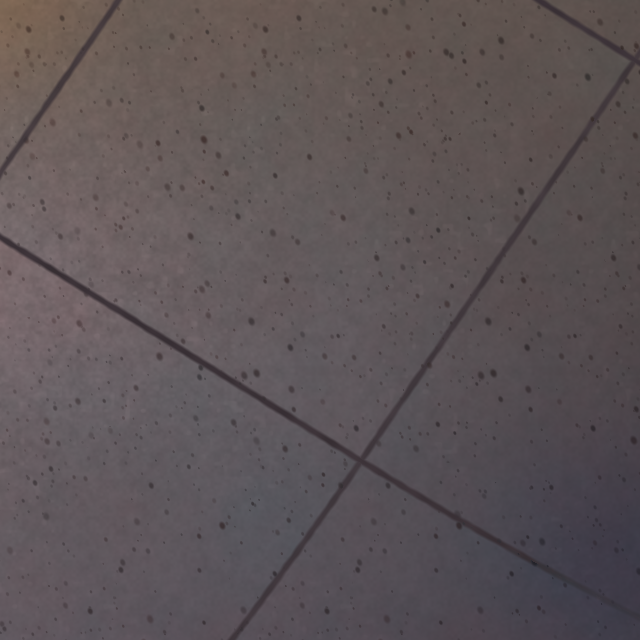
Give the GLSL for this texture, as a three.js fragment shader.

```glsl
// Large stone floor tiles seen at a slant, with thin dark joints, mottled
// grain and small pits. A skewed grid gives the joints; layered value noise
// and jittered cells give the stone; soft pools of light tint the whole.

#define CROSSING vec2(0.564, 0.280)  // where two joints meet
#define BEND 0.057                   // curve of the joints past the crossing
#define JOINT_HALF 0.0046            // half width of a joint
#define JOINT_SOFT 0.0030            // blur of its edges
#define JOINT_COLOR vec3(0.225, 0.190, 0.210)
#define MOTTLE 0.055                 // strength of the cloudy patches
#define GRAIN 0.085                  // strength of the fine speckle
#define PIT_DEPTH 0.42               // darkness of the pits

varying vec2 vUv;

float hash(vec2 p) {
  vec3 q = fract(vec3(p.xyx) * 0.1031);
  q += dot(q, q.yzx + 33.33);
  return fract((q.x + q.y) * q.z);
}

float noise(vec2 p) {
  vec2 i = floor(p), f = fract(p);
  f = f * f * (3.0 - 2.0 * f);
  return mix(mix(hash(i), hash(i + vec2(1.0, 0.0)), f.x),
             mix(hash(i + vec2(0.0, 1.0)), hash(i + vec2(1.0, 1.0)), f.x), f.y);
}

// Layered noise, centred on zero
float fbm(vec2 p) {
  float sum = 0.0, amp = 0.5;
  for (int i = 0; i < 4; i++) {
    sum += amp * (noise(p) - 0.5);
    p = mat2(1.6, 1.2, -1.2, 1.6) * p + 17.3;
    amp *= 0.55;
  }
  return sum;
}

// Tile coordinates: whole numbers lie on the joints
vec2 tileGrid(vec2 uv) {
  vec2 d = uv - CROSSING;
  vec2 g = vec2(-1.148 * d.x + 0.785 * d.y, 0.695 * d.x + 1.122 * d.y);
  vec2 past = min(g.yx, 0.0);
  return g - BEND * past * past;
}

// Scattered, slightly tilted oval pits; density is the chance per cell
float pits(vec2 uv, float cells, float density, float seed) {
  vec2 p = uv * cells, id = floor(p);
  float cover = 0.0;
  for (int y = -1; y <= 1; y++) {
    for (int x = -1; x <= 1; x++) {
      vec2 c = id + vec2(float(x), float(y));
      vec2 k = c + seed;
      vec2 d = p - c - vec2(hash(k + 3.1), hash(k + 8.7));
      d = vec2(d.x + 0.35 * d.y, 0.75 * d.y - 0.2 * d.x);
      float radius = mix(0.11, 0.24, hash(k + 21.4));
      float spot = 1.0 - smoothstep(radius * 0.35, radius * 1.25, length(d));
      float present = step(hash(k + 40.9), density);
      cover = max(cover, spot * present * mix(0.35, 1.0, hash(k + 57.2)));
    }
  }
  return cover;
}

float pool(vec2 uv, vec2 centre, float size) {
  vec2 d = (uv - centre) / size;
  return exp(-dot(d, d));
}

// Broad light: warm above, cool below, pink at the left, blue shade at right
vec3 lighting(vec2 uv) {
  vec3 low = mix(vec3(0.370, 0.342, 0.368), vec3(0.268, 0.248, 0.278), uv.x);
  vec3 high = mix(vec3(0.425, 0.365, 0.335), vec3(0.350, 0.315, 0.300), uv.x);
  vec3 c = mix(low, high, uv.y);
  c += vec3(0.020, 0.034, 0.045) * pool(uv, vec2(0.46, 0.45), 0.36);
  c += vec3(0.060, 0.048, 0.062) * pool(uv, vec2(0.00, 0.56), 0.24);
  c += vec3(0.050, 0.030, -0.010) * pool(uv, vec2(0.00, 1.00), 0.14);
  c -= vec3(0.040, 0.030, 0.005) * pool(uv, vec2(0.96, 0.14), 0.19);
  return c;
}

void main() {
  vec2 uv = vUv;
  vec2 grid = tileGrid(uv);
  vec2 tile = floor(grid);
  vec2 stone = uv + 0.37 * tile;  // shifts the pattern from tile to tile

  // Stone: cloudy brightness, brown against grey, fine speckle
  vec3 color = lighting(uv);
  float patches = fbm(stone * 9.0);
  float tint = fbm(stone * 5.0 + 41.0);
  float rough = 0.65 + 0.6 * pool(uv, vec2(0.08, 0.60), 0.35);
  float speckle = fbm(stone * 62.0 + 9.0) + 0.45 * (noise(stone * 190.0) - 0.5);
  color *= 1.0 + MOTTLE * patches + GRAIN * rough * 1.5 * speckle;
  color += vec3(0.040, -0.008, -0.014) * tint;
  color += vec3(0.016, -0.005, 0.002) * fbm(stone * 48.0 + 73.0);
  color *= 1.0 + 0.015 * (hash(tile + 5.0) - 0.5);

  // Pale flecks and dark pits, denser in some areas
  float crowd = smoothstep(-0.25, 0.3, fbm(stone * 6.0 + 12.0));
  float fleck = smoothstep(0.72, 0.95, noise(stone * 85.0 + 30.0));
  color += vec3(0.035, 0.030, 0.030) * fleck * rough * crowd;
  float pit = max(pits(stone, 40.0, 0.17, 11.0),
                  0.65 * pits(stone, 78.0, 0.09 + 0.20 * crowd, 67.0));
  vec3 pitColor = color * mix(vec3(0.60, 0.46, 0.44), vec3(0.48, 0.50, 0.52), noise(stone * 25.0));
  color = mix(color, pitColor, pit * (PIT_DEPTH + 0.35));

  // Joints: slightly ragged, fading where the far right one is worn
  vec2 gap = abs(fract(grid + 0.5) - 0.5) / vec2(1.39, 1.32);
  gap += 0.0016 * (noise(uv * 75.0) - 0.5);
  vec2 joint = 1.0 - smoothstep(JOINT_HALF - JOINT_SOFT, JOINT_HALF + JOINT_SOFT, gap);
  joint *= vec2(0.82, 1.0 - 0.5 * smoothstep(0.82, 0.95, uv.x) * step(uv.y, 0.5));
  vec3 jointColor = JOINT_COLOR * (0.94 + 0.16 * noise(uv * 45.0));
  color = mix(color, min(jointColor, color * 0.82), max(joint.x, joint.y));

  gl_FragColor = vec4(color, 1.0);
}
```
